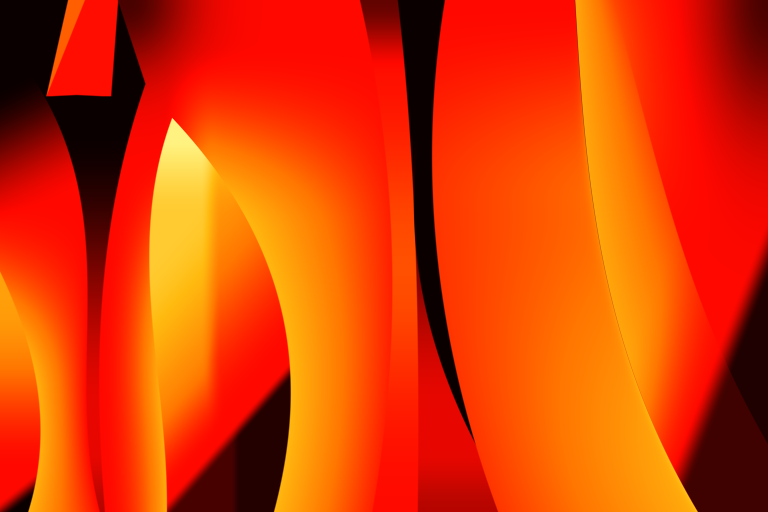
Write a Shadertoy shader that draws this background.

```glsl
const vec3 BLACK = vec3(0.04, 0.0, 0.0);
const vec3 RED = vec3(1.0, 0.03, 0.0);
const vec3 ORANGE = vec3(1.0, 0.46, 0.0);
const vec3 YELLOW = vec3(1.0, 0.73, 0.06);
const vec3 PALE = vec3(1.0, 0.95, 0.5);

// Heat ramp: 0 black, 1 red, 2 orange, 3 yellow, 4 pale
vec3 ramp(float heat) {
    vec3 c = mix(BLACK, RED, clamp(heat, 0.0, 1.0));
    c = mix(c, ORANGE, clamp(heat - 1.0, 0.0, 1.0));
    c = mix(c, YELLOW, clamp(heat - 2.0, 0.0, 1.0));
    return mix(c, PALE, clamp(heat - 3.0, 0.0, 1.0));
}

// Cubic through x values k at heights 0, 1/3, 2/3 and 1
float curve(float y, vec4 k) {
    float t = 3.0 * y, a = t - 1.0, b = t - 2.0, c = t - 3.0;
    return dot(k, vec4(-a * b * c / 6.0, t * b * c / 2.0, -t * a * c / 2.0, t * a * b / 6.0));
}

// Soft coverage of the span between two edges
float span(float x, float left, float right, float w) {
    return smoothstep(-w, w, x - left) * smoothstep(-w, w, right - x);
}

// Position across a span, 0 at its start and 1 at its end
float across(float x, float start, float end) {
    return clamp((x - start) / max(end - start, 0.001), 0.0, 1.0);
}

float glow(vec2 p, vec2 center, vec2 radius) {
    vec2 d = (p - center) / radius;
    return exp(-dot(d, d));
}

vec3 layer(vec3 under, float heat, float mask) {
    return mix(under, ramp(heat), mask);
}

void mainImage(out vec4 fragColor, in vec2 fragCoord) {
    vec2 p = fragCoord / iResolution.xy * vec2(1.5, 1.0);
    float x = p.x, y = p.y, w = 0.9 / iResolution.y;

    // Dim backdrop
    vec3 col = ramp(0.9 * smoothstep(0.75, 0.2, y) - 0.2 * smoothstep(0.12, 0.0, y));

    // Folded scrap at the upper left
    float rise = (y - 0.81) / 0.19;
    float scrap = span(x, 0.09 + 0.043 * rise, 0.217 + 0.014 * rise, w);
    scrap *= smoothstep(-w, w, y - 0.812 - 0.05 * max(0.0, 0.05 - abs(x - 0.15)));
    float fold = smoothstep(w, -w, x - 0.09 - 0.076 * rise);
    col = layer(col, mix(1.05, 1.8, fold), scrap);

    // Left petal with its opening
    float leftEdge = curve(y, vec4(0.195, 0.170, 0.145, -0.068));
    float leftHole = curve(y, vec4(0.055, 0.053, -0.117, -0.39));
    float a = across(x, leftHole, leftEdge);
    float heat = smoothstep(0.86, 0.58, y - 0.5 * x + 0.03);
    heat += smoothstep(0.62, 0.25, y) * mix(1.85, 0.0, a);
    col = layer(col, heat, smoothstep(-w, w, leftEdge - x));
    heat = (1.0 + 1.6 * smoothstep(0.08, 0.42, y)) * smoothstep(-0.02, 0.02, y - 0.8 * x);
    col = layer(col, heat, smoothstep(-w, w, leftHole - x));

    // Narrow strip behind the central petal
    float stripEdge = curve(y, vec4(0.816, 0.816, 0.805, 0.777));
    heat = mix(0.35, 1.0, smoothstep(1.0, 0.85, y));
    heat += 0.65 * glow(p, vec2(x, 0.48), vec2(1.0, 0.25));
    col = layer(col, heat, span(x, 0.6, stripEdge, w));

    // Central petal: right arm, left arm and shaded crown
    float outerLeft = min(curve(y, vec4(0.205, 0.195, 0.236, 0.352)), 0.23 + 0.33 * (1.0 - y));
    float outerRight = curve(y, vec4(0.727, 0.764, 0.756, 0.703));
    float holeLeft = curve(y, vec4(0.326, 0.301, 0.307, 0.480));
    float holeRight = curve(y, vec4(0.535, 0.561, 0.422, 0.059));
    float rightArm = 1.0 + smoothstep(0.92, 0.55, y) * mix(1.95, 0.2, across(x, holeRight, outerRight));
    a = across(x, outerLeft, holeLeft);
    float leftArm = 1.0 + 1.8 * a * a * smoothstep(0.72, 0.2, y);
    heat = mix(leftArm, rightArm, smoothstep(0.32, 0.42, x));
    heat -= 0.75 * glow(p, vec2(0.25, 1.0), vec2(0.12, 0.14));
    col = layer(col, heat, span(x, outerLeft, outerRight, w));

    // Glowing opening, cut by a diagonal shadow
    float above = (y - 0.268 - 1.136 * (x - 0.56)) / 1.513;
    float crease = 0.412 + 0.1 * max(0.0, 0.3 - y);
    heat = 1.0 + 1.5 * smoothstep(0.03, 0.35, above);
    heat += 0.8 * smoothstep(0.02, 0.15, above) * smoothstep(0.02, -0.02, x - crease);
    heat += 0.9 * smoothstep(0.58, 0.78, y);
    float shade = 0.1 + 0.15 * smoothstep(0.47, 0.45, x);
    heat = mix(shade, heat, smoothstep(-0.012, 0.012, above));
    col = layer(col, heat, span(x, holeLeft, holeRight, w));

    // Black slit
    float bandLeft = curve(y, vec4(0.973, 0.879, 0.844, 0.869));
    float bandRight = curve(y, vec4(1.363, 1.217, 1.150, 1.123));
    float slit = curve(y, vec4(1.006, 0.848, 0.811, 0.898));
    col = layer(col, 0.0, span(x, slit, bandLeft + 0.01, w));

    // Red field on the right, fading into the lower shadow
    float petalEdge = curve(y, vec4(1.586, 1.400, 1.287, 1.197));
    float lit = 1.302 + 0.386 * y - x;
    float inside = smoothstep(w, -w, x - petalEdge);
    float field = 1.0 + 0.6 * exp(-max(x - petalEdge, 0.0) / 0.06) * smoothstep(0.5, 1.0, y);
    field -= 0.75 * glow(p, vec2(1.5, 1.0), vec2(0.12, 0.25));

    // Translucent petal over the field
    a = across(x, bandRight, petalEdge);
    float veil = 1.0 + mix(1.7, 0.6, a) * smoothstep(0.0, 0.2, lit);
    heat = mix(field, veil, inside);
    heat = mix(mix(0.08, 0.22, inside), heat, smoothstep(-0.025, 0.025, lit));
    col = layer(col, heat, smoothstep(-w, w, x - bandRight));

    // Broad band with a bright rim
    a = across(x, bandLeft, bandRight);
    heat = 0.4 + 0.5 * a + 0.9 * a * smoothstep(0.6, 0.0, y);
    heat = 1.0 + smoothstep(1.0, 0.6, y) * heat;
    heat += 0.4 * exp(-abs(x - bandRight) / 0.006) * smoothstep(1.0, 0.7, y);
    col = layer(col, heat, span(x, bandLeft, bandRight, w));

    fragColor = vec4(col, 1.0);
}
```
